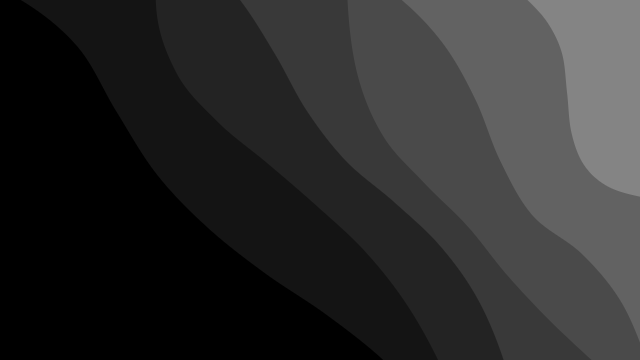
Write a Shadertoy shader that draws this background.

```glsl
// Seven flat grey layers, stepping from black at lower left to light at upper right.
// Each layer edge is a smooth spline measured across the falling diagonal:
// "along" runs down the diagonal, "across" points toward the bright corner.

// Catmull-Rom height at "along"; the outer two knots only set the end slopes.
float ridge(float along, float start, float spacing, float knots[10]) {
    float t = clamp((along - start) / spacing, 0.0, 6.9999);
    int i = int(t);
    float f = t - float(i);
    float a = knots[i], b = knots[i + 1], c = knots[i + 2], d = knots[i + 3];
    return b + 0.5 * f * (c - a + f * (2.0 * a - 5.0 * b + 4.0 * c - d
                                       + f * (3.0 * (b - c) + d - a)));
}

// Lay a grey over the part beyond an edge, softened over one pixel.
void addLayer(inout float shade, float grey, float beyond) {
    float slope = length(vec2(dFdx(beyond), dFdy(beyond)));
    shade = mix(shade, grey, clamp(0.5 + beyond / max(slope, 1e-4), 0.0, 1.0));
}

void mainImage(out vec4 fragColor, in vec2 fragCoord) {
    // Canvas is 768 units wide, with y counted down from the top edge.
    vec2 p = vec2(fragCoord.x, iResolution.y - fragCoord.y) * 768.0 / iResolution.x;
    float along = p.x + p.y;
    float across = p.x - p.y;

    // Layers from dark to light.
    float shade = 0.0;
    addLayer(shade, 0.080, across - ridge(along, 25.0, 124.0, float[10](
        -24.0, 25.0, 37.0, 6.0, -21.0, -24.0, -10.0, 14.0, 28.0, 24.0)));
    addLayer(shade, 0.139, across - ridge(along, 187.0, 110.0, float[10](
        334.0, 187.0, 125.0, 115.0, 125.0, 133.0, 136.5, 124.0, 94.0, 49.0)));
    addLayer(shade, 0.222, across - ridge(along, 288.0, 107.0, float[10](
        293.0, 288.0, 265.0, 235.0, 222.0, 230.5, 233.0, 215.0, 172.0, 108.0)));
    addLayer(shade, 0.290, across - ridge(along, 417.0, 104.0, float[10](
        525.0, 417.0, 338.0, 296.0, 289.5, 289.5, 278.5, 275.0, 278.0, 284.0)));
    addLayer(shade, 0.384, across - ridge(along, 482.0, 104.0, float[10](
        462.0, 482.0, 479.0, 451.0, 407.0, 380.5, 393.5, 383.5, 343.0, 290.0)));
    addLayer(shade, 0.518, across - ridge(along, 633.0, 53.0, float[10](
        629.0, 633.0, 629.5, 610.0, 569.0, 526.5, 503.0, 505.0, 532.0, 574.0)));

    fragColor = vec4(vec3(shade), 1.0);
}
```
